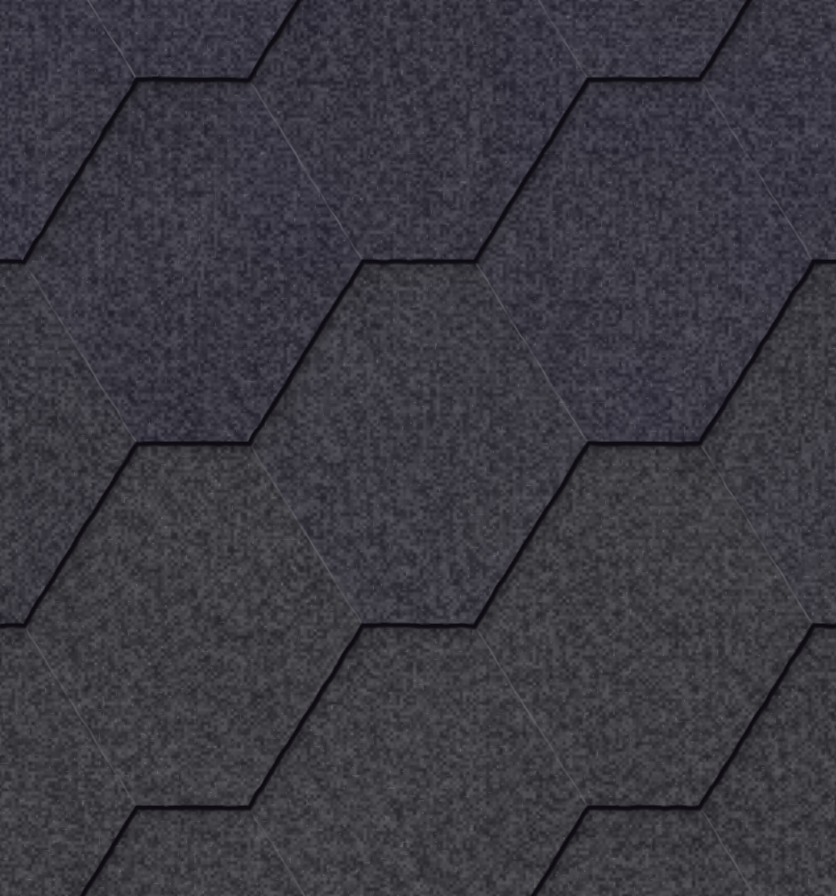
Write a Shadertoy shader that draws this pattern.

```glsl
const float HALF_WIDTH = 0.1892;     // tile centre to side corner
const float HALF_FLAT = 0.0624;      // half of the level edge
const float HALF_HEIGHT = 0.2031;
const vec2 FIRST_CENTRE = vec2(0.2148, 0.7096);
const vec2 PERIOD = 2.0 * vec2(HALF_WIDTH + HALF_FLAT, HALF_HEIGHT);
const vec2 SLANT = normalize(vec2(HALF_HEIGHT, HALF_WIDTH - HALF_FLAT));

const vec3 COOL_SLATE = vec3(0.224, 0.217, 0.265);
const vec3 GREY_SLATE = vec3(0.243, 0.240, 0.259);
const vec3 GAP_COLOUR = vec3(0.060, 0.045, 0.075);
const vec3 SEAM_COLOUR = vec3(0.400, 0.390, 0.420);

const float GAP_WIDTH = 0.0052;
const float LIP_WIDTH = 0.0012;
const float SHADOW_REACH = 0.0065;
const float SEAM_WIDTH = 0.0011;
const float EDGE_WOBBLE = 0.0018;
const float GRAIN_SCALE = 270.0;
const float GRAIN_STRENGTH = 0.135;

float hash(vec2 p) {
    return fract(sin(dot(p, vec2(127.1, 311.7))) * 43758.5453);
}

float noise(vec2 p) {
    vec2 cell = floor(p);
    vec2 f = fract(p);
    f = f * f * (3.0 - 2.0 * f);
    float low = mix(hash(cell), hash(cell + vec2(1, 0)), f.x);
    float high = mix(hash(cell + vec2(0, 1)), hash(cell + vec2(1, 1)), f.x);
    return mix(low, high, f.y);
}

float hexDistance(vec2 p) {
    p = abs(p);
    return max(p.y - HALF_HEIGHT, dot(p - vec2(HALF_WIDTH, 0.0), SLANT));
}

// Offset from the centre of the owning tile (xy) and its lattice index (zw)
vec4 findTile(vec2 p) {
    vec2 evenId = round(p / PERIOD);
    vec2 oddId = floor(p / PERIOD) + 0.5;
    vec2 evenOffset = p - evenId * PERIOD;
    vec2 oddOffset = p - oddId * PERIOD;
    return hexDistance(evenOffset) < hexDistance(oddOffset)
        ? vec4(evenOffset, evenId) : vec4(oddOffset, oddId);
}

// Mineral granules: fine and coarser grain, soft mottling, a few pale flecks
float granules(vec2 p) {
    float fine = noise(p * GRAIN_SCALE) - 0.5;
    float coarse = noise(p.yx * GRAIN_SCALE * 0.53 + 17.0) - 0.5;
    float mottle = noise(p * 14.0 + 5.0) - 0.5;
    float fleck = smoothstep(0.86, 0.98, noise(p * GRAIN_SCALE * 0.8 + 71.0));
    return GRAIN_STRENGTH * (fine + 0.5 * coarse + 0.12 * mottle) + 0.07 * fleck;
}

void mainImage(out vec4 fragColor, in vec2 fragCoord) {
    float pixel = 1.0 / iResolution.y;
    vec2 uv = fragCoord * pixel;

    // Slightly ragged cuts
    vec2 wobble = vec2(noise(uv * 70.0), noise(uv * 70.0 + 31.0)) - 0.5;
    vec4 tile = findTile(uv - FIRST_CENTRE + EDGE_WOBBLE * wobble);
    vec2 q = tile.xy;
    vec2 centre = FIRST_CENTRE + tile.zw * PERIOD;

    // Distances to the overlapping edges and to the flush seams
    float reach = HALF_WIDTH * SLANT.x;
    float across = dot(q, vec2(SLANT.x, -SLANT.y));
    float underLap = min(HALF_HEIGHT - q.y, reach + across);
    float lip = min(HALF_HEIGHT + q.y, reach - across);
    float seam = reach - abs(dot(q, SLANT));

    // Tile tint, cooler towards the top, with uneven blending
    float tileHash = hash(tile.zw * 2.0 + 3.0);
    float cool = smoothstep(0.42, 0.74, centre.y + 0.14 * (tileHash - 0.5));
    cool *= 0.7 + 0.5 * noise(uv * 7.0 + tileHash * 40.0);
    vec3 colour = mix(GREY_SLATE, COOL_SLATE, clamp(cool, 0.0, 1.0));
    colour *= 0.98 + 0.04 * hash(tile.zw * 2.0 + 9.0);
    colour += granules(uv);

    // Thin worn seam, broken along its length
    float seamLine = 1.0 - smoothstep(SEAM_WIDTH - pixel, SEAM_WIDTH + pixel, seam);
    float seamWear = 0.2 + 0.6 * noise(uv * 120.0 + 11.0);
    colour = mix(colour, SEAM_COLOUR, seamLine * seamWear);

    // Soft shadow under each overlap, then the dark gap itself
    colour *= 1.0 - 0.5 * exp(-underLap / SHADOW_REACH);
    float gap = 1.0 - smoothstep(GAP_WIDTH * 0.4, GAP_WIDTH + pixel, underLap);
    float lipShade = 1.0 - smoothstep(0.0, LIP_WIDTH + pixel, lip);
    colour = mix(colour, GAP_COLOUR, max(gap, 0.75 * lipShade));

    fragColor = vec4(clamp(colour, 0.0, 1.0), 1.0);
}
```
